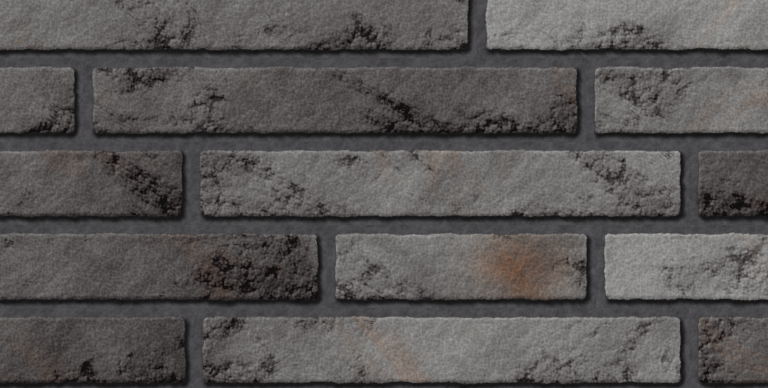
Write a WebGL 1 fragment shader that draws this texture.

```glsl
precision highp float;
// Weathered grey brick wall: long, thin bricks with recessed mortar, lit from the upper left.

uniform vec2 u_resolution;

vec2 hash2(vec2 p) {
  vec3 q = fract(p.xyx * vec3(0.1031, 0.1030, 0.0973));
  q += dot(q, q.yzx + 33.33);
  return fract((q.xx + q.yz) * q.zy);
}

// Cellular noise: distance to the nearest scattered point
float cells(vec2 p) {
  vec2 id = floor(p), f = fract(p);
  float nearest = 2.0;
  for (int j = -1; j <= 1; j++)
    for (int i = -1; i <= 1; i++) {
      vec2 o = vec2(float(i), float(j));
      nearest = min(nearest, length(o + hash2(id + o + 50.0) - f));
    }
  return nearest;
}

// Crumbly stone surface, centred on zero
float crumble(vec2 p) {
  float sum = 0.0, amp = 0.5;
  for (int i = 0; i < 3; i++) {
    sum += amp * (cells(p) - 0.48);
    p = mat2(1.7, 1.3, -1.3, 1.7) * p + 7.3;
    amp *= 0.65;
  }
  return sum;
}

// Soft blotches from layered, warped sines, about -1 to 1
float stain(vec2 p) {
  float sum = 0.0, amp = 0.6;
  for (int i = 0; i < 6; i++) {
    p += 0.7 * sin(p.yx * 1.3 + float(i) * 1.9);
    sum += amp * sin(p.x) * sin(p.y + 1.0);
    p = mat2(1.5, 1.1, -1.1, 1.5) * p + 3.1;
    amp *= 0.68;
  }
  return sum;
}

float roundBox(vec2 p, vec2 size, float r) {
  vec2 q = abs(p) - size + r;
  return length(max(q, 0.0)) + min(max(q.x, q.y), 0.0) - r;
}

// Joint positions of a course, counted from the top
vec2 courseJoints(float row) {
  if (row < 0.5) return vec2(-0.06, 1.230);
  if (row < 1.5) return vec2(0.215, 1.510);
  if (row < 2.5) return vec2(0.492, 1.777);
  if (row < 3.5) return vec2(0.842, 1.536);
  return vec2(0.500, 1.777);
}

// Brightness of the left, middle and right brick of a course
vec3 courseTones(float row) {
  if (row < 0.5) return vec3(0.40, 0.43, 0.53);
  if (row < 1.5) return vec3(0.35, 0.36, 0.41);
  if (row < 2.5) return vec3(0.35, 0.44, 0.36);
  if (row < 3.5) return vec3(0.34, 0.43, 0.53);
  return vec3(0.32, 0.45, 0.36);
}

void main() {
  vec2 p = gl_FragCoord.xy / u_resolution.y;
  float pixel = 1.0 / u_resolution.y;

  // Course and brick under this point
  float row = floor((1.0 - p.y - 0.043) / 0.2147 + 0.5);
  float y = p.y - 0.957 + 0.2147 * row;
  vec2 joints = courseJoints(row);
  vec3 tones = courseTones(row);
  vec2 ends = vec2(joints.x - 1.29, joints.x);
  float tone = tones.x;
  if (p.x > joints.x) { ends = joints; tone = tones.y; }
  if (p.x > joints.y) { ends = vec2(joints.y, joints.y + 1.29); tone = tones.z; }

  // Surface relief and stains, shifted for each brick
  vec2 s = p + vec2(row * 3.7 + ends.x * 5.0, row * 1.9);
  float bumps = crumble(s * 26.0);
  float relief = crumble((s + vec2(-0.004, 0.005)) * 26.0) - bumps;
  float blotch = stain(s * vec2(5.0, 9.0));
  float fine = stain(s * 24.0 + 4.0);

  // Brick outline with worn edges
  vec2 q = vec2(p.x - 0.5 * (ends.x + ends.y), y);
  vec2 size = vec2(0.5 * (ends.y - ends.x) - 0.024, 0.084);
  float wear = 0.003 * fine + 0.005 * bumps;
  float d = roundBox(q, size, 0.012) + wear;
  float shade = roundBox(q - vec2(0.006, -0.008), size, 0.012) + wear;

  // Mortar with the shadow cast by each brick
  vec3 mortar = vec3(0.29, 0.285, 0.295) + 0.16 * relief + 0.10 * bumps + 0.015 * fine;
  mortar *= 1.0 - 0.68 * smoothstep(0.012, -0.003, shade);

  // Rough, dark patches gather along the lower edge
  float low = smoothstep(0.01, -0.08, y);
  float rough = smoothstep(0.05, 0.75, blotch + 0.25 * fine + 0.40 * low);
  float pits = rough * smoothstep(-0.06, 0.20, bumps + 0.10 * fine);
  float light = tone + 0.07 * stain(s * 3.0 + 9.0) + 0.035 * fine;
  light += relief * mix(0.18, 0.42, rough) - 0.09 * rough - 0.16 * pits;
  light += 0.09 * (cells(s * 135.0) - 0.48);

  // Pale upper and left rims, darker lower rim
  float rim = smoothstep(-0.012, -0.002, d);
  light += rim * (0.07 * smoothstep(0.06, 0.08, y) - 0.10 * smoothstep(-0.06, -0.08, y));
  light += rim * 0.05 * smoothstep(-size.x + 0.02, -size.x, q.x);
  vec3 brick = mix(vec3(0.15, 0.13, 0.13), vec3(0.62, 0.62, 0.61), (light - 0.14) / 0.48);

  // Rust: one burnt spot and faint scattered traces
  vec2 spot = (p - vec2(1.345, 0.315)) / vec2(0.10, 0.07);
  float rust = exp(-dot(spot, spot)) * (0.75 + 0.35 * fine);
  rust += 0.28 * smoothstep(0.45, 0.95, stain(s * 6.0 + 21.0));
  brick *= mix(vec3(1.0), vec3(1.08, 0.80, 0.63), clamp(rust, 0.0, 1.0));

  float cover = smoothstep(0.7 * pixel + 0.001, -0.7 * pixel - 0.001, d);
  gl_FragColor = vec4(clamp(mix(mortar, brick, cover), 0.06, 0.75), 1.0);
}
```
